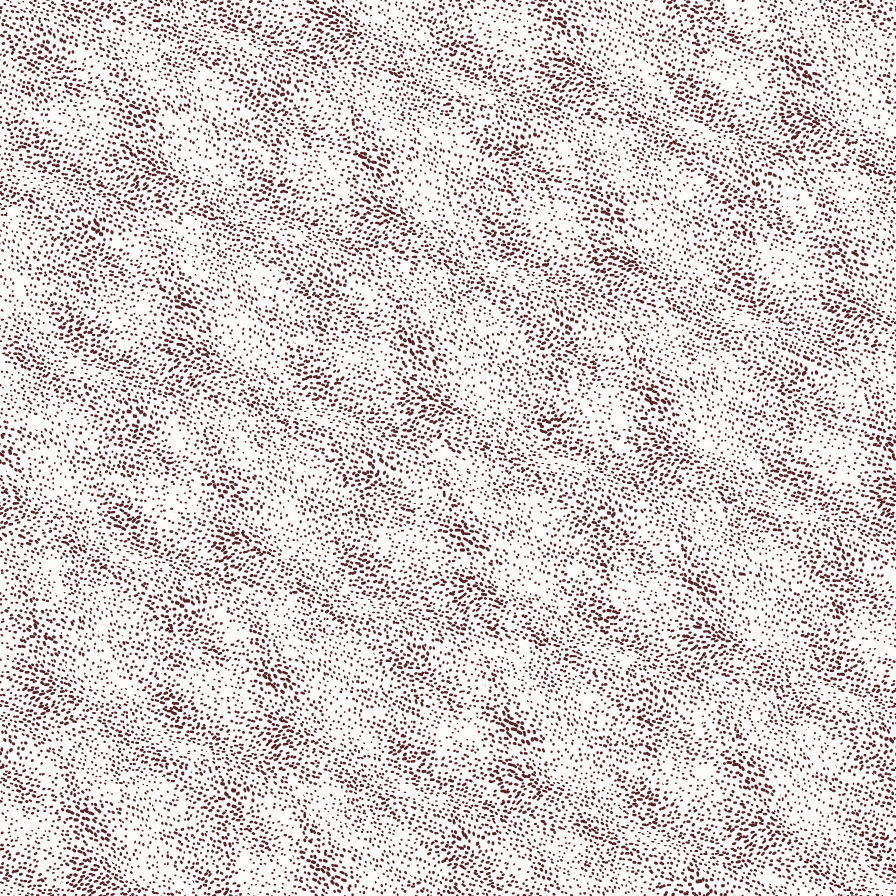
Reproduce this texture procedurally as a WebGL 1 fragment shader.

```glsl
precision highp float;
// Stippled cloth: fine dark red dashes on near white, set along bent rows.
// A jittered, warped grid of capsules is drawn, sized by a density field
// of streaks, dark clumps and pale spots that repeats on a slanted lattice.

#define GRID_COUNT 164.0
#define GRID_ANGLE -0.38
#define JITTER 0.62
#define WARP 0.011
#define DOT_RADIUS 0.205
#define DASH_LENGTH 0.19
#define STREAK_CONTRAST 0.75
#define TILE_A vec2(0.263, -0.052)
#define TILE_B vec2(0.052, -0.210)
#define CLUMP_ORIGIN vec2(0.408, 0.824)
#define PAPER vec3(0.995, 0.985, 0.985)
#define INK vec3(0.33, 0.12, 0.14)

uniform vec2 u_resolution;

float hash(vec2 p) {
  return fract(sin(dot(p, vec2(127.1, 311.7))) * 43758.5453);
}

mat2 rotation(float angle) {
  float c = cos(angle), s = sin(angle);
  return mat2(c, s, -s, c);
}

// Canvas offset to lattice coordinates, where one repeat is a unit square.
vec2 toTile(vec2 p) {
  vec2 a = TILE_A, b = TILE_B;
  float det = a.x * b.y - a.y * b.x;
  return vec2(p.x * b.y - p.y * b.x, a.x * p.y - a.y * p.x) / det;
}

// Value noise with count.x by count.y cells in each repeat.
float tileNoise(vec2 tile, vec2 count, float seed) {
  vec2 p = tile * count;
  vec2 cell = floor(p);
  vec2 f = p - cell;
  f = f * f * (3.0 - 2.0 * f);
  vec2 low = mod(cell, count) + seed;
  vec2 high = mod(cell + 1.0, count) + seed;
  return mix(mix(hash(low), hash(vec2(high.x, low.y)), f.x),
             mix(hash(vec2(low.x, high.y)), hash(high), f.x), f.y);
}

// Soft oval around one point of every repeat.
float blob(vec2 tile, vec2 offset, vec2 radius, float angle) {
  vec2 d = tile - toTile(offset);
  d -= floor(d + 0.5);
  vec2 p = (d.x * TILE_A + d.y * TILE_B) * rotation(angle) / radius;
  return exp(-dot(p, p));
}

float inkDensity(vec2 tile) {
  vec2 diagonal = vec2(tile.x, tile.x - tile.y);
  float streaks = tileNoise(diagonal, vec2(4.0, 9.0), 3.0)
                + tileNoise(tile, vec2(13.0, 4.0), 17.0)
                + tileNoise(tile, vec2(5.0, 12.0), 41.0) - 1.5;
  float density = 0.5 + STREAK_CONTRAST * streaks;
  density += 0.95 * blob(tile, vec2(0.0), vec2(0.030, 0.013), -0.65);
  density += 0.45 * blob(tile, vec2(-0.104, -0.048), vec2(0.036, 0.018), -0.75);
  density += 0.40 * blob(tile, vec2(-0.017, -0.108), vec2(0.020, 0.013), 0.75);
  density += 0.35 * blob(tile, vec2(0.040, 0.050), vec2(0.024, 0.015), -0.50);
  density -= 0.65 * blob(tile, vec2(-0.069, -0.013), vec2(0.034, 0.024), 0.20);
  return clamp(density, 0.0, 1.4);
}

float capsule(vec2 p, vec2 axis, float halfLength, float radius) {
  float along = clamp(dot(p, axis), -halfLength, halfLength);
  return length(p - axis * along) - radius;
}

void main() {
  vec2 uv = gl_FragCoord.xy / u_resolution.y;
  vec2 tile = toTile(uv - CLUMP_ORIGIN);
  float density = inkDensity(tile);

  // Bend the rows, then turn them to the slant of the weave.
  vec2 bend = vec2(tileNoise(tile, vec2(5.0, 4.0), 61.0),
                   tileNoise(tile, vec2(4.0, 5.0), 83.0)) - 0.5;
  vec2 grid = (uv + WARP * bend) * rotation(GRID_ANGLE) * GRID_COUNT;
  vec2 home = floor(grid);
  float lean = 2.4 * (tileNoise(tile, vec2(6.0, 5.0), 29.0) - 0.5);

  float nearest = 10.0;
  for (int y = -1; y <= 1; y++) {
    for (int x = -1; x <= 1; x++) {
      vec2 cell = home + vec2(float(x), float(y));
      vec2 random = vec2(hash(cell), hash(cell + 37.3));
      float size = hash(cell + 71.9);
      float angle = lean + 1.4 * (hash(cell + 113.1) - 0.5);
      vec2 center = cell + 0.5 + JITTER * (random - 0.5);
      float radius = DOT_RADIUS * (0.62 + 0.38 * size + 0.38 * density);
      float halfLength = DASH_LENGTH * random.y * (0.4 + 1.1 * density);
      float d = capsule(grid - center, vec2(cos(angle), sin(angle)),
                        halfLength, radius);
      // Thin areas lose some of their dots.
      float present = step(hash(cell + 151.7), 0.72 + 0.5 * density);
      nearest = min(nearest, mix(10.0, d, present));
    }
  }

  float pixel = GRID_COUNT / u_resolution.y;
  float ink = clamp(0.5 - nearest / pixel, 0.0, 1.0);
  gl_FragColor = vec4(mix(PAPER, INK, ink), 1.0);
}
```
